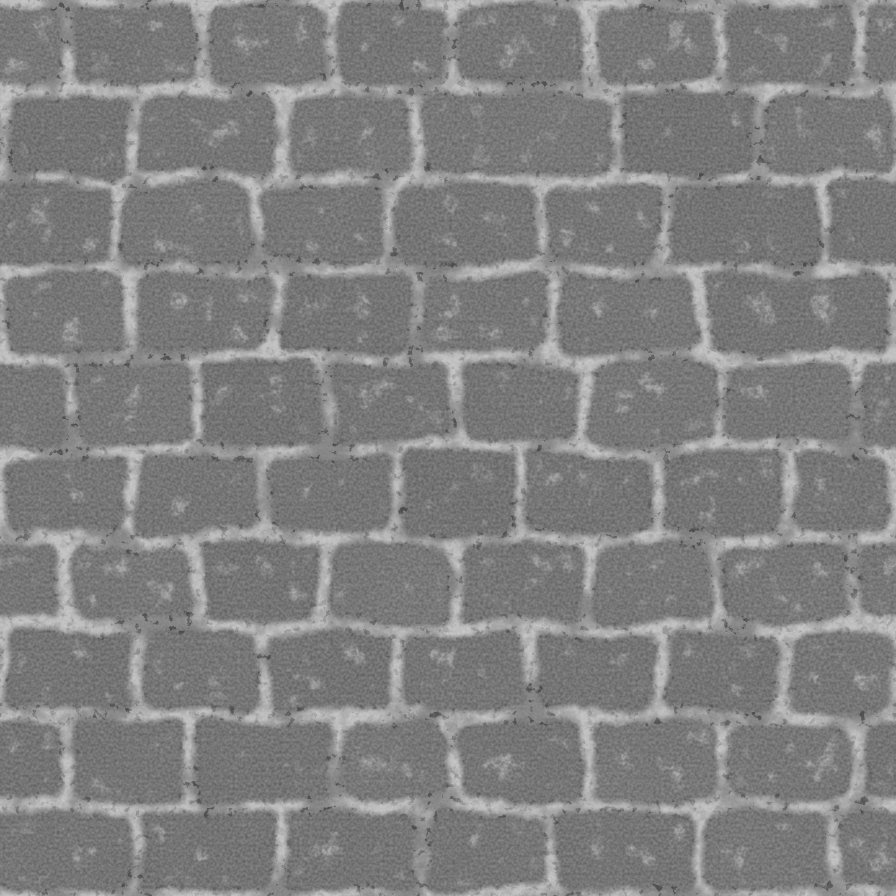
Write a three.js fragment shader that draws this texture map.

```glsl
// Weathered grey stone wall: ten tiling courses of uneven blocks with pale, ragged mortar.
varying vec2 vUv;

vec2 hash2(vec2 c) {
  return fract(sin(vec2(dot(c, vec2(127.1, 311.7)), dot(c, vec2(269.5, 183.3)))) * 43758.5);
}

float cornerSlope(vec2 cell, vec2 offset, float freq) {
  float angle = 6.2832 * hash2(mod(cell, freq) + freq).x;
  return dot(vec2(cos(angle), sin(angle)), offset);
}

// Gradient noise with freq cells across the canvas, tiling at its edges
float noise(vec2 uv, float freq) {
  vec2 p = uv * freq, cell = floor(p), f = p - cell;
  vec2 w = f * f * f * (f * (f * 6.0 - 15.0) + 10.0);
  vec2 e = vec2(1.0, 0.0);
  float low = mix(cornerSlope(cell, f, freq), cornerSlope(cell + e.xy, f - e.xy, freq), w.x);
  float high = mix(cornerSlope(cell + e.yx, f - e.yx, freq), cornerSlope(cell + e.xx, f - e.xx, freq), w.x);
  return mix(low, high, w.y);
}

float fbm(vec2 uv, float freq) {
  float sum = 0.0, amp = 1.0;
  for (int i = 0; i < 4; i++) {
    sum += amp * noise(uv, freq);
    amp *= 0.5;
    freq *= 2.0;
  }
  return sum;
}

// Left edge of a block, measured from the start of its course
float jointX(float row, float i, float count, float pitch) {
  if (i < 0.5) return 0.0;
  if (i > count - 0.5) return 1.0;
  return i * pitch + 0.018 * (hash2(vec2(i, row + 3.0)).x - 0.5);
}

// Signed distance to the nearest block in x, block random values in yz
vec3 stone(vec2 uv) {
  float fromTop = (1.0 - uv.y) * 10.0;
  float row = mod(floor(fromTop), 10.0);

  // Courses of six blocks end in a wide one
  bool wide = row > 8.5 || (row > 0.5 && row < 3.5);
  float count = wide ? 6.0 : 7.0;
  float pitch = wide ? 0.1555 : 0.146;
  float start = mod(row, 2.0) < 0.5 ? 0.075 : 0.0;
  if (row == 1.0) start = 0.688;
  if (row == 2.0) start = 0.133;
  if (row == 9.0) start = 0.154;

  float x = fract(uv.x - start);
  float i = min(floor(x / pitch), count - 1.0);
  if (x < jointX(row, i, count, pitch)) i -= 1.0;
  else if (x > jointX(row, i + 1.0, count, pitch)) i += 1.0;
  float left = jointX(row, i, count, pitch);
  float right = jointX(row, i + 1.0, count, pitch);

  // Rounded box inset by half the joint
  vec2 rnd = hash2(vec2(i + 11.0, row * 7.0 + 5.0));
  vec2 local = vec2(x - 0.5 * (left + right), (fract(fromTop) - 0.5) * 0.1);
  vec2 halfSize = vec2(0.5 * (right - left), 0.05) - mix(0.0045, 0.0075, rnd.x);
  float radius = mix(0.009, 0.02, rnd.y);
  vec2 q = abs(local) - halfSize + radius;
  return vec3(length(max(q, 0.0)) + min(max(q.x, q.y), 0.0) - radius, rnd);
}

void main() {
  vec2 uv = vUv;

  // Wavy courses with ragged block edges
  vec2 bend = vec2(noise(uv, 9.0), noise(uv + 0.37, 11.0)) * 0.013;
  vec3 block = stone(uv + bend);
  float dist = block.x + 0.0045 * fbm(uv + 0.21, 38.0);

  // Fine grain over the block face
  float grain = 0.09 * noise(uv, 347.0) + 0.05 * noise(uv + 0.13, 211.0);
  float shade = 0.462 + 0.018 * (block.z - 0.5) + 0.012 * fbm(uv, 14.0) + grain;

  // Pale worn patches gathered toward the middle of each block
  float speckle = smoothstep(-0.35, 0.3, fbm(uv + 0.53, 130.0));
  float patches = smoothstep(0.16, 0.62, fbm(uv + 0.71, 31.0) + 0.12 * (block.y - 0.5));
  float face = smoothstep(-0.003, -0.022, dist);
  shade += 0.17 * patches * face * mix(0.35, 1.0, speckle);

  // Mortar, faded and crumbled in places
  float mortar = smoothstep(-0.0055, 0.005, dist);
  float filled = smoothstep(-0.5, 0.22, fbm(uv + 0.43, 17.0));
  float crumble = mix(0.72, 1.0, smoothstep(-0.4, 0.15, fbm(uv + 0.31, 90.0)));
  float mortarShade = mix(0.53, 0.755, filled * crumble) + 0.4 * grain;
  shade = mix(shade, mortarShade, mortar);

  // Dark grit along the joints
  float nearJoint = smoothstep(-0.009, -0.001, dist) * (1.0 - 0.5 * filled);
  float grit = smoothstep(0.2, 0.5, fbm(uv + 0.87, 105.0));
  shade -= 0.2 * grit * nearJoint;

  gl_FragColor = vec4(vec3(clamp(shade, 0.3, 0.8)), 1.0);
}
```
